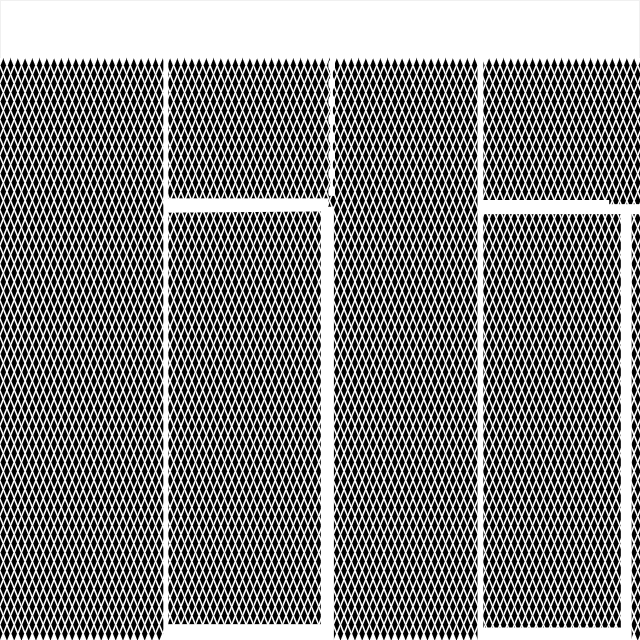
This pattern is drawn by a Shadertoy shader. Its source:

```glsl
// Distance to the nearest diamond of one lattice; rows are clamped at the mesh ends
float diamonds(vec2 p, vec2 first, vec2 pitch) {
    vec2 cell = round((p - first) / pitch);
    cell.y = clamp(cell.y, 0.0, 31.0);
    vec2 q = abs(p - first - cell * pitch) / pitch;
    return (q.x + q.y - 0.385) / length(1.0 / pitch);
}

// Box given by its top left and bottom right corners
float box(vec2 p, vec2 a, vec2 b) {
    vec2 d = abs(p - 0.5 * (a + b)) - 0.5 * (b - a);
    return length(max(d, 0.0)) + min(max(d.x, d.y), 0.0);
}

float cover(float d, float pixel) {
    return clamp(0.5 - d / pixel, 0.0, 1.0);
}

void mainImage(out vec4 fragColor, in vec2 fragCoord) {
    // Canvas spans 768 design units, measured downward from the top
    vec2 p = fragCoord / iResolution.xy * 768.0;
    p.y = 768.0 - p.y;
    float pixel = 768.0 / iResolution.y;

    // Two interleaved lattices form the mesh
    vec2 pitch = vec2(8.7, 21.65);
    vec2 first = vec2(4.0, 78.5);
    float mesh = min(diamonds(p, first, pitch),
                     diamonds(p, first + 0.5 * pitch, pitch));

    // Vertical gaps between panels
    float gap = box(p, vec2(196.0, -9.0), vec2(202.0, 780.0));
    gap = min(gap, box(p, vec2(573.0, -9.0), vec2(580.0, 780.0)));
    gap = min(gap, box(p, vec2(385.0, 248.0), vec2(400.7, 780.0)));
    gap = min(gap, box(p, vec2(745.0, 245.0), vec2(758.0, 780.0)));

    // Crossbars and lower borders
    vec2 tilted = p + vec2(0.0, (p.x - 294.0) * 0.008);
    gap = min(gap, max(box(tilted, vec2(200.0, 230.0), vec2(394.0, 254.5)), 238.0 - p.y));
    gap = min(gap, box(p, vec2(578.0, 240.0), vec2(731.0, 257.0)));
    gap = min(gap, box(p, vec2(730.0, 245.0), vec2(780.0, 257.0)));
    gap = min(gap, box(p, vec2(200.0, 749.0), vec2(400.7, 780.0)));
    gap = min(gap, box(p, vec2(578.0, 753.0), vec2(758.0, 780.0)));

    // Beaded seam above the first crossbar
    float beadY = mod(p.y - 78.5 + 10.8, 21.65) - 10.8;
    float seam = abs(p.x - 398.0) - mix(1.5, 4.0, smoothstep(9.0, 2.0, abs(beadY)));
    gap = min(gap, max(seam, p.y - 235.0));

    float ink = cover(mesh, pixel) * (1.0 - cover(gap, pixel));
    vec3 color = mix(vec3(1.0), vec3(0.0), ink);

    // Faint outline around the blank header
    float edge = min(min(p.x, 768.0 - p.x), p.y);
    color -= 0.07 * cover(edge - 1.0, pixel) * step(p.y, 70.0);
    fragColor = vec4(color, 1.0);
}
```
